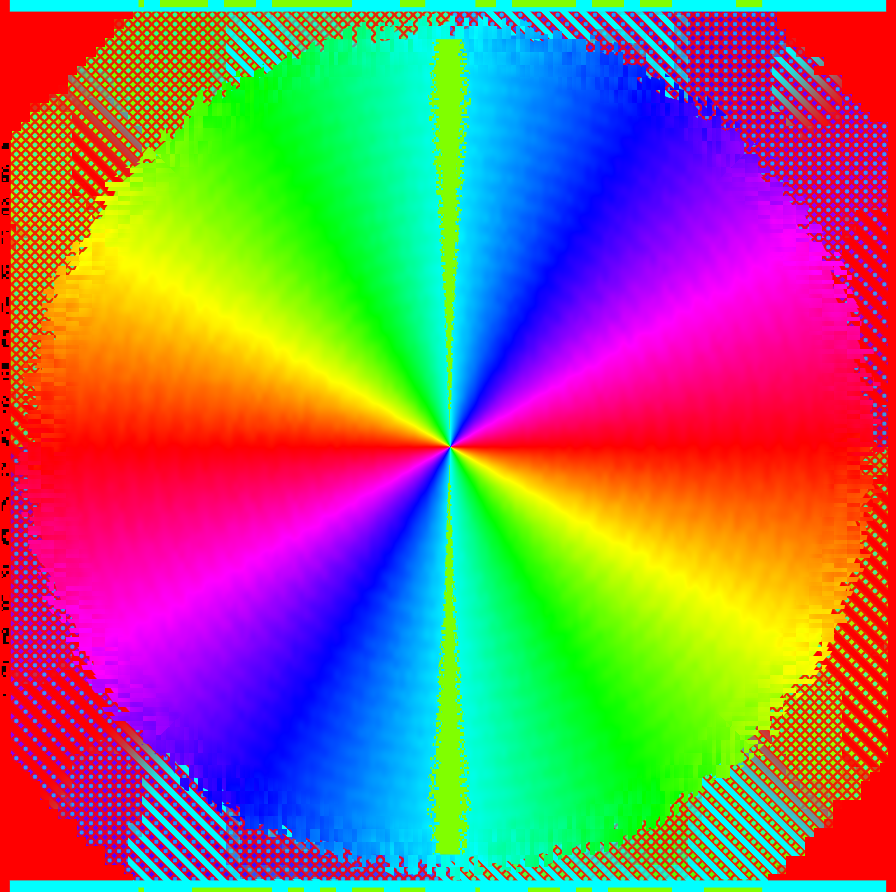
This background is drawn by a WebGL 2 fragment shader. Its source:

```glsl
#version 300 es
precision highp float;
// A double hue wheel: the hue turns twice per revolution around the centre.
// A ragged disc sits on a cross-hatched octagon over red corners, with a
// grainy vertical seam and cyan bands along the top and bottom.

uniform vec2 u_resolution;
out vec4 fragColor;

const vec3 RED = vec3(1.0, 0.0, 0.0);
const vec3 CYAN = vec3(0.0, 1.0, 1.0);
const vec3 LIME = vec3(0.5, 1.0, 0.0);
const vec3 VIOLET = vec3(0.36, 0.0, 1.0);

float hash(vec2 p) {
    return fract(sin(dot(p, vec2(127.1, 311.7))) * 43758.5453);
}

float noise(vec2 p) {
    vec2 i = floor(p), f = fract(p);
    f = f * f * (3.0 - 2.0 * f);
    return mix(mix(hash(i), hash(i + vec2(1, 0)), f.x),
               mix(hash(i + vec2(0, 1)), hash(i + vec2(1, 1)), f.x), f.y);
}

vec3 hueColor(float h) {
    return clamp(abs(mod(h * 6.0 + vec3(0, 4, 2), 6.0) - 3.0) - 1.0, 0.0, 1.0);
}

// Coverage of the region where d is below zero
float inside(float d, float px) {
    return 1.0 - smoothstep(-px, px, d);
}

// Repeating line of half width w, one per unit of v
float stripe(float v, float w, float px) {
    return inside(abs(fract(v) - 0.5) - w, px);
}

// Crossed diagonals with patches of broad stripes
vec3 hatch(vec2 p, float px) {
    float down = p.x + p.y, up = p.x - p.y;
    vec3 base = p.x * p.y < 0.0 ? LIME : VIOLET;
    base = mix(base, hueColor(-atan(p.y, p.x) / 3.14159265), 0.35);
    float lattice = max(stripe(down * 96.0, 0.19, px * 96.0),
                        stripe(up * 96.0, 0.19, px * 96.0));
    vec3 col = mix(base, RED, lattice * 0.85);
    float knots = stripe(p.x * 96.0, 0.2, px * 96.0) * stripe(p.y * 96.0, 0.2, px * 96.0);
    col = mix(col, CYAN, knots * 0.6);

    // Cyan near the top and bottom, red near the sides
    float steep = smoothstep(-0.08, 0.08, abs(p.y) - abs(p.x));
    float patchy = smoothstep(0.45, 0.55, noise(floor(p * 64.0) / 5.0));
    vec3 broad = mix(RED, CYAN, steep);
    return mix(col, broad, patchy * stripe(down * 48.0, 0.22, px * 48.0));
}

void main() {
    vec2 uv = gl_FragCoord.xy / u_resolution;
    vec2 p = uv - vec2(0.5026, 0.499);
    float px = 0.7 / u_resolution.y;
    float r = length(p);
    vec3 col = RED;

    // Stepped octagon between the red side margins
    vec2 stepped = abs(floor(p * 96.0) + 0.5) / 96.0;
    float cut = stepped.x + stepped.y - 0.84 + 0.016 * (hash(floor(p * 96.0)) - 0.5);
    float margin = min(uv.x - 0.012, 0.991 - uv.x);
    col = mix(col, hatch(p, px), inside(max(cut, -margin), px));

    // Hue wheel with faint rings and a frayed rim
    vec2 grain = abs(p.y) > abs(p.x) ? vec2(192, 70) : vec2(70, 192);
    float fray = hash(floor(p * grain)) - 0.5;
    float rim = smoothstep(0.41, 0.475, r);
    float rings = sin(r * 260.0) * smoothstep(0.08, 0.2, r) * 0.003;
    float blocks = (noise(p * vec2(150, 90)) - 0.5) * 0.008;
    float hue = -atan(p.y, p.x) / 3.14159265 + rings + blocks + fray * rim * 0.05;
    float ragged = fray * 0.024 + (noise(p * 40.0) - 0.5) * 0.012;
    col = mix(col, hueColor(hue), inside(r - 0.474 + ragged, px));

    // Lime seam, widening outwards with a grainy edge
    float h = abs(p.y);
    float speck = hash(floor(uv * 384.0));
    float seam = 0.0195 * pow(h / 0.39, 1.6) * (1.0 - 0.4 * smoothstep(0.39, 0.46, h));
    seam = seam * (0.55 + 0.7 * speck) + 0.0012 * step(0.35, speck) * step(0.04, h);
    col = mix(col, LIME, inside(max(abs(p.x + 0.001) - seam, h - 0.457), px) * step(0.02, h));

    // Dark marks clustered along the left margin
    float cluster = step(0.5, fract(uv.y * 27.0)) * step(abs(uv.y - 0.53), 0.31);
    float mark = step(0.55, hash(floor(uv * 300.0) + 7.0)) * cluster;
    col = mix(col, vec3(0.05, 0.0, 0.0), mark * inside(abs(uv.x - 0.006) - 0.004, px));

    // Cyan bands with lime dashes
    float edge = min(uv.y, 1.0 - uv.y);
    col = mix(col, CYAN, inside(max(edge - 0.013, 0.011 - min(uv.x, 1.0 - uv.x)), px));
    float dash = step(0.35, hash(vec2(floor(uv.x * 56.0), step(0.5, uv.y))));
    float span = max(abs(p.x) - 0.348, 0.028 - abs(p.x));
    float depth = uv.y > 0.5 ? 0.008 : 0.005;
    col = mix(col, LIME, dash * inside(max(span, edge - depth), px));

    fragColor = vec4(col, 1.0);
}
```
